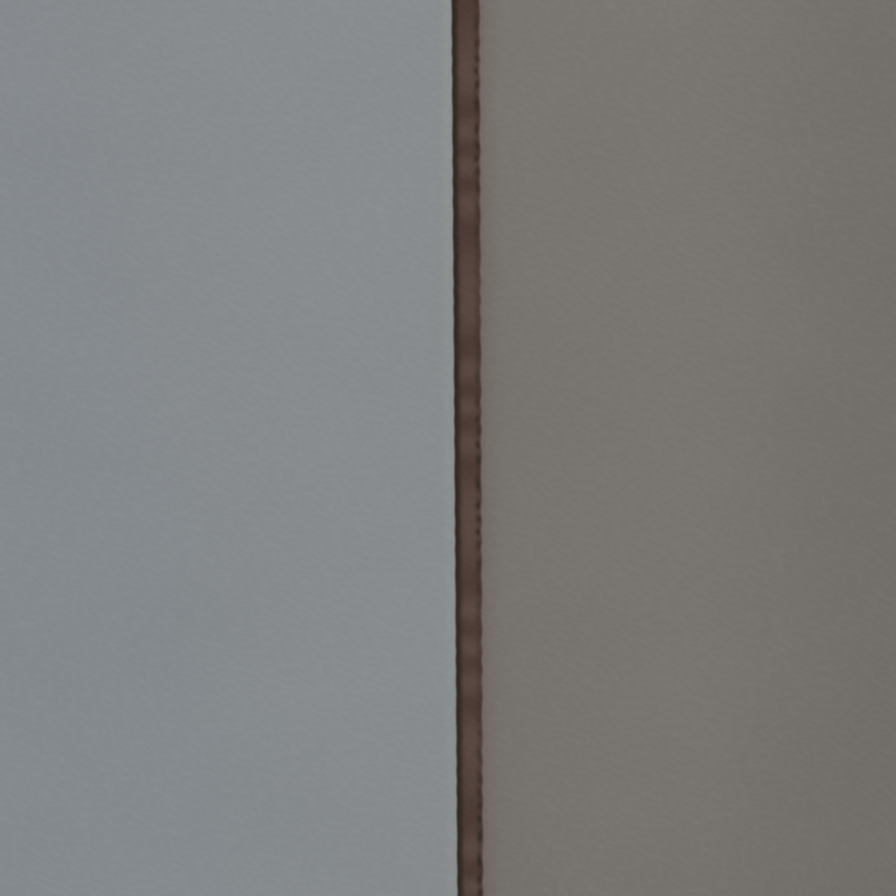
Give the GLSL for this texture, as a Shadertoy shader.

```glsl
// Two matte panels, cool grey and warm grey, parted by a narrow dark brown seam.
#define COOL vec3(0.528, 0.545, 0.557)
#define WARM vec3(0.474, 0.463, 0.446)
#define BROWN vec3(0.330, 0.262, 0.236)
#define SHADOW vec3(0.195, 0.170, 0.145)
#define ROSE vec3(0.445, 0.395, 0.382)
#define SEAM_LEFT vec2(0.5105, 0.5040)   // x at bottom, top
#define SEAM_RIGHT vec2(0.5390, 0.5350)  // x at bottom, top
#define EDGE_BLUR 0.0018
#define GRAIN 0.014
#define MOTTLE 0.006

vec2 hash2(vec2 p) {
    vec3 q = fract(p.xyx * vec3(0.1031, 0.1030, 0.0973));
    q += dot(q, q.yzx + 33.33);
    return fract((q.xx + q.yz) * q.zy);
}

// Distance to the nearest jittered cell point
float cellular(vec2 p) {
    vec2 cell = floor(p), local = fract(p);
    float nearest = 2.0;
    for (int j = -1; j <= 1; j++)
        for (int i = -1; i <= 1; i++) {
            vec2 offset = vec2(i, j);
            vec2 toPoint = offset + hash2(cell + offset) - local;
            nearest = min(nearest, dot(toPoint, toPoint));
        }
    return sqrt(nearest);
}

// Soft, broad patches from layered, warped sines
float mottle(vec2 p) {
    float sum = 0.0, weight = 0.5;
    for (int i = 0; i < 4; i++) {
        sum += weight * sin(p.x + 1.7 * sin(p.y * 0.8)) * sin(p.y + 1.3 * sin(p.x * 0.6));
        p = mat2(1.5, 1.1, -1.1, 1.5) * p + 2.3;
        weight *= 0.6;
    }
    return sum;
}

float line(float x, float center, float width) {
    float d = (x - center) / width;
    return exp(-d * d);
}

void mainImage(out vec4 fragColor, in vec2 fragCoord) {
    vec2 uv = fragCoord / iResolution.xy;
    float blur = max(EDGE_BLUR, 0.8 / iResolution.x);
    float fray = 0.0005 * sin(uv.y * 211.0 + 2.0 * sin(uv.y * 47.0));
    float fromLeft = uv.x - mix(SEAM_LEFT.x, SEAM_LEFT.y, uv.y) - fray * 0.5;
    float fromRight = uv.x - mix(SEAM_RIGHT.x, SEAM_RIGHT.y, uv.y) - fray;

    // Panels with gentle light falloff
    vec3 cool = COOL + vec3(0.010, 0.006, 0.002) * (uv.y - 0.5);
    cool += vec3(0.012, 0.008, 0.000) * (smoothstep(0.0, 0.5, uv.x) - 0.5);
    cool += vec3(0.012, 0.014, 0.004) * line(fromLeft, -0.006, 0.006);
    vec3 warm = WARM + vec3(0.012, 0.012, 0.010) * (uv.y - 0.5);
    warm -= 0.022 * smoothstep(0.75, 1.0, uv.x);
    warm = mix(warm, ROSE, 0.75 * exp(-max(fromRight, 0.0) / 0.010));
    warm -= vec3(0.008, 0.012, 0.014) * exp(-max(fromRight, 0.0) / 0.06);

    // Seam: brown core, shadow at the left, broken dark stitches at the right
    vec3 seam = BROWN + 0.025 * sin(uv.y * 95.0 + 3.0 * sin(uv.y * 23.0));
    seam = mix(seam, SHADOW, line(fromLeft, 0.0025, 0.0045));
    float stitch = 0.5 + 0.5 * sin(uv.y * 330.0 + 2.0 * sin(uv.y * 61.0));
    float patchy = 0.55 + 0.45 * sin(uv.y * 15.0 + 1.0);
    seam = mix(seam, SHADOW, line(fromRight, -0.0035, 0.0030) * (0.25 + 0.6 * stitch * patchy));

    // Surface texture, flecks slanted slightly downward to the right
    vec2 slanted = vec2(uv.x + 0.3 * uv.y, uv.y + 0.3 * uv.x);
    float grain = cellular(slanted * vec2(95.0, 170.0)) - 0.5;
    grain += 0.6 * (cellular(slanted * vec2(210.0, 260.0) + 17.0) - 0.5);
    float surface = GRAIN * grain + MOTTLE * mottle(uv * vec2(9.0, 13.0));

    // Join the parts with softened edges
    vec3 color = mix(cool, seam, smoothstep(-blur, blur, fromLeft));
    color = mix(color, warm, smoothstep(-blur, blur, fromRight));
    fragColor = vec4(color + surface, 1.0);
}
```
